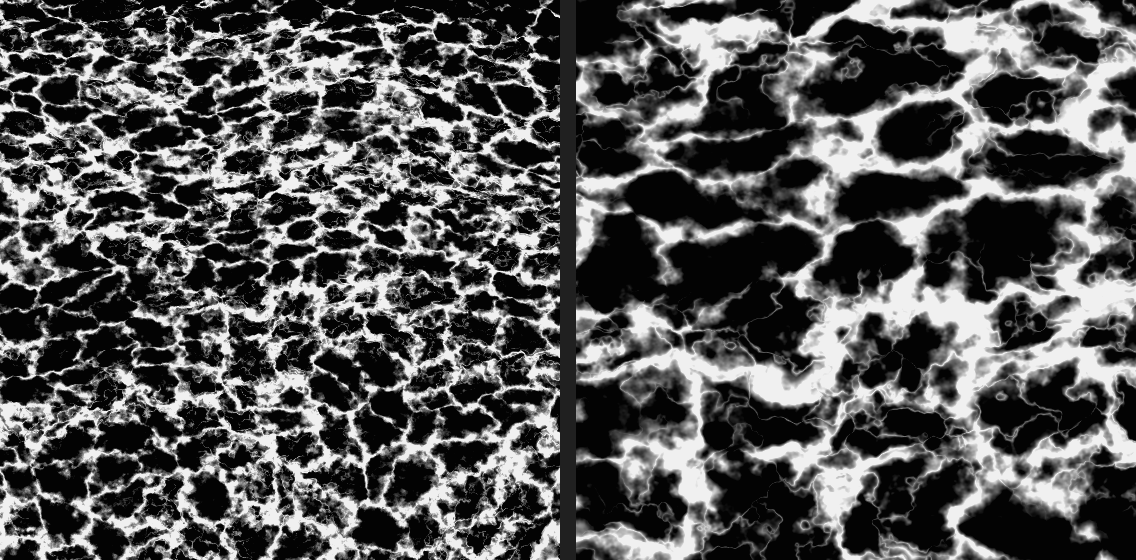
Left: the whole. Right: its middle third, enlarged.
Write a WebGL 1 fragment shader that draws this texture map.

```glsl
precision highp float;
uniform vec2 u_resolution;

float hash(vec2 p) {
  return fract(sin(dot(p, vec2(127.1, 311.7))) * 43758.5453);
}

vec2 hash2(vec2 p) {
  return vec2(hash(p), hash(p + 57.3));
}

float noise(vec2 p) {
  vec2 i = floor(p), f = fract(p);
  f = f * f * (3.0 - 2.0 * f);
  return mix(mix(hash(i), hash(i + vec2(1.0, 0.0)), f.x),
             mix(hash(i + vec2(0.0, 1.0)), hash(i + 1.0), f.x), f.y);
}

float fbm(vec2 p) {
  float sum = 0.0, amp = 0.533;
  for (int i = 0; i < 4; i++) {
    sum += amp * noise(p);
    p = mat2(1.6, 1.2, -1.2, 1.6) * p + 9.7;
    amp *= 0.5;
  }
  return sum;
}

// Cell walls: x is small along strands, y is small at junctions
vec2 web(vec2 p) {
  vec2 cell = floor(p), f = fract(p);
  float d1 = 9.0, d2 = 9.0, d3 = 9.0;
  for (int j = -1; j <= 1; j++) {
    for (int i = -1; i <= 1; i++) {
      vec2 o = vec2(float(i), float(j));
      float d = length(o + 0.05 + 0.9 * hash2(cell + o) - f);
      d3 = min(d3, max(d, d2));
      d2 = min(d2, max(d, d1));
      d1 = min(d1, d);
    }
  }
  return vec2(d2, d3) - d1;
}

void main() {
  vec2 uv = gl_FragCoord.xy / u_resolution;

  // Round cells at the bottom, flattened towards the top
  vec2 p = vec2(12.5 * uv.x, 15.0 * uv.y + 6.0 * uv.y * uv.y);
  p.y += 1.6 * noise(uv * vec2(3.0, 4.0) + 2.0);

  // Bend the strands, then fray them
  vec2 bend = vec2(fbm(p * 0.9), fbm(p * 0.9 + 31.7)) - 0.5;
  vec2 fray = vec2(fbm(uv * 62.0), fbm(uv * 62.0 + 18.3)) - 0.5;
  vec2 q = p + 1.1 * bend + 0.42 * fray;

  vec2 coarse = web(q);
  vec2 fine = web(q * 2.2 + 0.5 * fray + 40.0);
  float strand = exp(-4.5 * coarse.x);
  float thread = exp(-4.5 * fine.x);
  float knot = exp(-7.0 * coarse.y);

  // Patches decide where threads fill the voids and strands thicken
  float fill = smoothstep(0.32, 0.68, noise(p * 0.8 + 11.0));
  float thick = noise(p * 0.55 + 73.0);
  float grain = fbm(uv * vec2(75.0, 88.0) + 5.0) - 0.5;

  float density = strand * (0.6 + 0.4 * thick) + 0.5 * thread * (0.15 + 0.85 * fill);
  density += 0.35 * knot + 1.25 * grain * (0.45 + 0.8 * strand);

  // The mesh thins out at the upper border
  density -= 0.28 * smoothstep(0.9, 0.98, uv.y + 0.08 * (noise(uv * 7.0) - 0.5));

  float light = clamp((density - 0.29) / 0.53, 0.0, 1.0);
  gl_FragColor = vec4(vec3(mix(0.01, 0.94, light)), 1.0);
}
```
